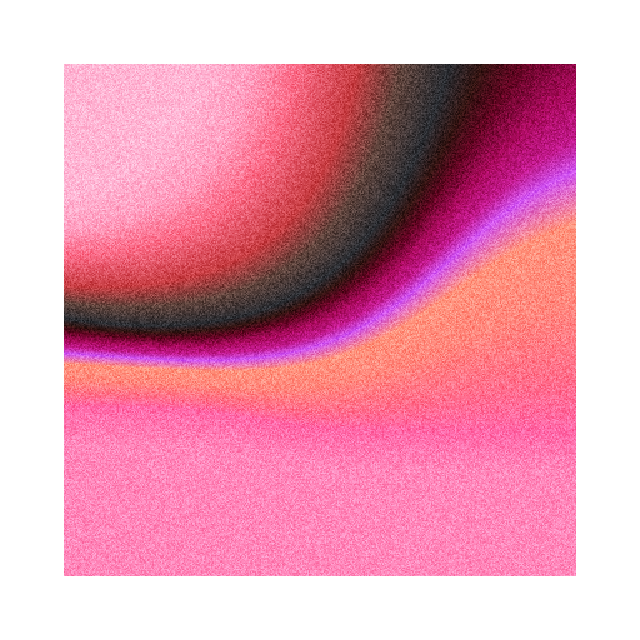
A WebGL 2 fragment shader for this background:

```glsl
#version 300 es
precision highp float;
// A grainy, folded colour wash in a square panel with a white margin.
// Three contours (dark fold, violet rim, soft crease) split the panel, and the
// position between them drives one long gradient; fine grain is laid on top.

uniform vec2 u_resolution;
out vec4 outColor;

// Layout
const float PANEL_HALF = 0.4;
const float FOLD_WALL = 0.95;     // upright asymptote of the fold
const float FOLD_BEND = 0.2386;   // roundness of the fold
const float FOLD_BASE = 0.2693;
const float FOLD_TILT = -0.477;
const float CREASE_FADE = 0.06;

// Grain
const float GRAIN_CELLS = 512.0;
const float GRAIN_AMOUNT = 0.55;
const float GRAIN_FLOOR = 0.025;

// Colours, from the upper left glow down to the lower field
const vec3 PALE     = vec3(1.00, 0.71, 0.83);
const vec3 BLUSH    = vec3(1.00, 0.62, 0.75);
const vec3 CORAL    = vec3(0.98, 0.42, 0.53);
const vec3 RED      = vec3(0.78, 0.24, 0.26);
const vec3 BROWN    = vec3(0.38, 0.27, 0.24);
const vec3 CHARCOAL = vec3(0.17, 0.18, 0.20);
const vec3 UMBER    = vec3(0.20, 0.08, 0.07);
const vec3 MAROON   = vec3(0.38, 0.02, 0.13);
const vec3 MAGENTA  = vec3(0.66, 0.04, 0.36);
const vec3 ORCHID   = vec3(0.76, 0.10, 0.55);
const vec3 VIOLET   = vec3(0.82, 0.33, 0.95);
const vec3 APRICOT  = vec3(1.00, 0.58, 0.49);
const vec3 SALMON   = vec3(1.00, 0.53, 0.49);
const vec3 ROSE     = vec3(1.00, 0.43, 0.55);
const vec3 HOT_PINK = vec3(1.00, 0.41, 0.66);
const vec3 PINK     = vec3(1.00, 0.53, 0.73);

// Approximate signed distance to the hyperbolic fold, positive at upper left
float foldDistance(vec2 p) {
    float rise = p.y - FOLD_BASE - FOLD_TILT * p.x;
    float run = FOLD_WALL - p.x;
    vec2 slope = vec2(-rise - FOLD_TILT * run, run);
    return (rise * run - FOLD_BEND) / max(length(slope), 0.001);
}

// Height (x) and slope (y) of the violet rim
vec2 rimCurve(float x) {
    float s = 1.0 / (1.0 + exp((0.71 - x) / 0.1));
    float lift = 0.03 * exp(-x * x / 0.09);
    return vec2(0.42 + 0.36 * s + lift, 3.6 * s * (1.0 - s));
}

float creaseHeight(float x) {
    return 0.345 - 0.02 * tanh((x - 0.4) / 0.12);
}

// Gradient position: below 0 in the glow, 0 fold, 1 rim, 2 crease
float gradientPosition(vec2 p) {
    float fold = foldDistance(p);
    if (fold > 0.0) {
        float spread = 0.05 + 0.107 * max(p.x + p.y - 0.65, 0.0);
        return -fold / spread;
    }
    vec2 rim = rimCurve(p.x);
    if (p.y > rim.x) {
        float above = (p.y - rim.x) / sqrt(1.0 + rim.y * rim.y);
        return -fold / (above - fold);
    }
    float crease = creaseHeight(p.x);
    if (p.y > crease) return 1.0 + (rim.x - p.y) / (rim.x - crease);
    return 2.0 + (crease - p.y) / CREASE_FADE;
}

vec3 blend(vec3 from, vec3 to, float start, float end, float t) {
    return mix(from, to, clamp((t - start) / (end - start), 0.0, 1.0));
}

vec3 gradientColor(float t) {
    vec3 c = blend(PALE, BLUSH, -2.9, -2.3, t);
    c = blend(c, CORAL, -2.3, -1.75, t);
    c = blend(c, RED, -1.75, -1.0, t);
    c = blend(c, BROWN, -1.0, -0.5, t);
    c = blend(c, CHARCOAL, -0.5, 0.0, t);
    c = blend(c, UMBER, 0.0, 0.2, t);
    c = blend(c, MAROON, 0.2, 0.38, t);
    c = blend(c, MAGENTA, 0.38, 0.6, t);
    c = blend(c, ORCHID, 0.6, 0.82, t);
    c = blend(c, VIOLET, 0.82, 1.0, t);
    c = blend(c, APRICOT, 1.0, 1.2, t);
    c = blend(c, SALMON, 1.2, 1.5, t);
    c = blend(c, ROSE, 1.5, 1.8, t);
    c = blend(c, HOT_PINK, 1.8, 2.0, t);
    return blend(c, PINK, 2.0, 3.0, t);
}

float hash(vec2 cell) {
    vec3 q = fract(cell.xyx * 0.1031);
    q += dot(q, q.yzx + 33.33);
    return fract((q.x + q.y) * q.z);
}

void main() {
    vec2 p = gl_FragCoord.xy / u_resolution;
    vec3 color = gradientColor(gradientPosition(p));

    // Grain is strongest in the middle tones
    vec2 cell = floor(p * GRAIN_CELLS);
    float grain = hash(cell) + hash(cell + 71.0) - 1.0;
    color += grain * (GRAIN_AMOUNT * color * (1.0 - color) + GRAIN_FLOOR);

    // White margin with a smoothed edge
    vec2 edge = abs(p - 0.5) - PANEL_HALF;
    float pixel = 1.0 / min(u_resolution.x, u_resolution.y);
    float margin = smoothstep(-0.5 * pixel, 0.5 * pixel, max(edge.x, edge.y));
    outColor = vec4(mix(clamp(color, 0.0, 1.0), vec3(1.0), margin), 1.0);
}
```
